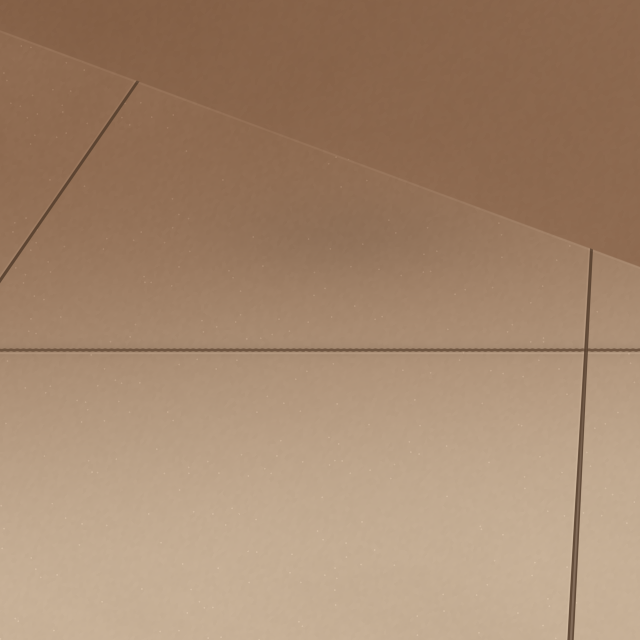
Write a three.js fragment shader that draws this texture.

```glsl
varying vec2 vUv;

vec2 hash2(vec2 p) {
  return fract(sin(vec2(dot(p, vec2(127.1, 311.7)), dot(p, vec2(269.5, 183.3)))) * 43758.5);
}

// Cellular noise: distance to the nearest point, and that cell's random value
vec2 cells(vec2 p) {
  vec2 id = floor(p), f = fract(p), nearest = vec2(9.0, 0.0);
  for (int j = -1; j <= 1; j++) {
    for (int i = -1; i <= 1; i++) {
      vec2 offset = vec2(float(i), float(j));
      vec2 seed = hash2(id + offset);
      float d = length(offset + seed - f);
      if (d < nearest.x) nearest = vec2(d, fract(seed.x * 17.3 + seed.y * 31.7));
    }
  }
  return nearest;
}

// Layered, turning sines for soft clouding, about -1 to 1
float clouds(vec2 p) {
  float sum = 0.0, amp = 0.5;
  for (int i = 0; i < 5; i++) {
    p += 0.7 * sin(p.yx * 1.3 + float(i) * 1.9);
    sum += amp * sin(p.x + 0.6) * cos(p.y - 0.4);
    p = mat2(0.8, 0.6, -0.6, 0.8) * p * 1.85;
    amp *= 0.6;
  }
  return sum;
}

// Soft-edged line of the given half width
float line(float d, float halfWidth) {
  return 1.0 - smoothstep(halfWidth - 0.0011, halfWidth + 0.0011, abs(d));
}

void main() {
  vec2 uv = vUv;
  float wallSide = uv.y - (0.953 - 0.37 * uv.x);
  float wallMask = smoothstep(-0.0015, 0.0015, wallSide);

  // Floor shading, darker toward the wall
  float cloud = clouds(uv * vec2(6.0, 8.0));
  float shadeY = uv.y - 0.09 * (uv.x - 0.45) + 0.03 * cloud;
  vec3 floorColor = mix(vec3(0.775, 0.685, 0.585), vec3(0.555, 0.415, 0.312),
                        smoothstep(0.08, 0.85, shadeY));
  vec2 smudge = (uv - vec2(0.54, 0.63)) / vec2(0.2, 0.07);
  floorColor *= 1.0 - 0.06 * exp(-dot(smudge, smudge));
  floorColor += 0.012 * cloud;

  // Slanted fine grain and sparse pale specks
  vec2 grain = cells(mat2(0.8, 0.6, -0.6, 0.8) * uv * vec2(150.0, 110.0));
  vec2 speck = cells(uv * 75.0 + 8.0);
  floorColor += 0.018 * (grain.y - 0.5) * (1.0 - grain.x);
  floorColor += 0.06 * step(0.93, speck.y) * (1.0 - smoothstep(0.04, 0.16, speck.x));

  // Cross joint with a slightly beaded lower lip
  float across = uv.y - 0.453;
  float bead = 0.0004 * sin(uv.x * 640.0);
  floorColor *= 1.0 - 0.1 * exp(-abs(across) * 170.0);
  floorColor = mix(floorColor, vec3(0.40, 0.30, 0.22), 0.85 * line(across + bead, 0.0022));
  floorColor += 0.05 * line(across + 0.005, 0.0014);

  // Receding joints, evenly spaced in a fan about the vanishing point
  float depth = 2.006 - uv.y;
  float slant = (uv.x - 0.999) / depth;
  float fan = (fract((slant + 0.0536) / 0.638 + 0.5) - 0.5) * 0.638;
  float along = fan * depth / sqrt(1.0 + slant * slant);
  float halfWidth = 0.0023 + 0.0026 * smoothstep(0.65, 0.0, uv.y);
  floorColor += 0.035 * line(along + halfWidth + 0.001, 0.0014);
  floorColor = mix(floorColor, vec3(0.34, 0.25, 0.18), 0.9 * line(along, halfWidth));
  floorColor += 0.13 * line(along - 0.0005, halfWidth * 0.35) * smoothstep(0.62, 0.1, uv.y);

  // Smooth wall, lighter to the right and near its foot
  float wallLight = 0.15 + 0.6 * uv.x + 0.35 * exp(-max(wallSide, 0.0) * 9.0);
  vec3 wallColor = mix(vec3(0.495, 0.352, 0.252), vec3(0.56, 0.422, 0.32), clamp(wallLight, 0.0, 1.0));
  wallColor += 0.008 * clouds(uv * 5.0 + 3.0) + 0.009 * (grain.y - 0.5);

  // Wall foot: pale seam above the floor
  vec3 color = mix(floorColor, wallColor, wallMask);
  color += 0.025 * line(wallSide + 0.002, 0.0016);
  gl_FragColor = vec4(color, 1.0);
}
```
